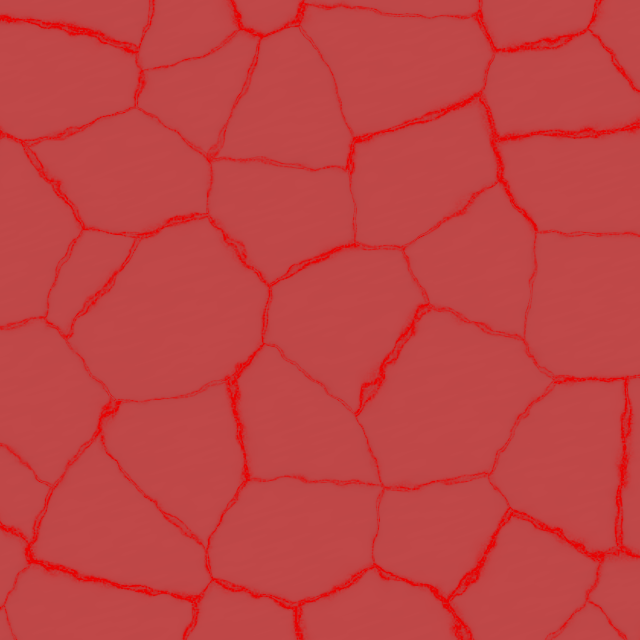
Write a Shadertoy shader that draws this texture.

```glsl
// Matte red ground split into uneven cells by a web of frayed bright red veins.
#define CELLS 5.2          // cell sites across the canvas
#define SIZE_SPREAD 0.36   // how unequal the cells are
#define BEND 0.018         // slow curving of the veins
#define WIGGLE 0.0035      // fine raggedness of the veins
#define THIN 0.0042        // half width of the faintest vein
#define THICK 0.0098       // half width of the strongest vein
#define GRAIN 420.0        // speckles across the canvas
#define RIPPLE 1400.0      // fine lines running along a vein
#define GROUND vec3(0.75, 0.28, 0.28)
#define VEIN vec3(0.90, 0.01, 0.01)

float hash(vec2 p) {
    vec3 q = fract(p.xyx * vec3(0.1031, 0.1030, 0.0973));
    q += dot(q, q.yzx + 33.33);
    return fract((q.x + q.y) * q.z);
}

// Smoothly blended random lattice
float speckle(vec2 p) {
    vec2 i = floor(p), f = fract(p);
    f = f * f * (3.0 - 2.0 * f);
    return mix(mix(hash(i), hash(i + vec2(1, 0)), f.x),
               mix(hash(i + vec2(0, 1)), hash(i + vec2(1, 1)), f.x), f.y);
}

// Layered, turned sines
vec2 waves(vec2 p) {
    vec2 sum = vec2(0.0);
    float amp = 0.5;
    for (int i = 0; i < 3; i++) {
        p = 1.9 * mat2(0.8, 0.6, -0.6, 0.8) * p + 1.7;
        sum += amp * sin(p.yx + 0.8 * sin(0.63 * p));
        amp *= 0.5;
    }
    return sum;
}

vec2 site(vec2 id) {
    return id + vec2(hash(id + 71.0), hash(id + 137.0));
}

// Squared distance to a site, less the weight of its cell
float power(vec2 p, vec2 id) {
    vec2 d = site(id) - p;
    return dot(d, d) - SIZE_SPREAD * hash(id + 211.0);
}

// Redness of one vein at signed distance s from its centre line
float vein(float s, float strength, vec2 uv, float grain) {
    vec2 drift = waves(uv * 24.0);
    float width = mix(THIN, THICK, strength) * (1.0 + 0.45 * drift.x);
    float u = s / width;
    float body = 1.0 - smoothstep(0.35, 1.35, abs(u));
    float halo = exp(-0.45 * u * u);

    // Two strands that wander apart and cross
    vec2 offset = 0.75 * waves(uv * 31.0 + 5.0);
    vec2 gap = (u - offset - vec2(0.25, -0.25)) / 0.3;
    vec2 strands = exp(-gap * gap);
    float thread = max(strands.x, 0.8 * strands.y);

    float ripple = 0.8 + 0.2 * sin(s * RIPPLE + 4.0 * drift.y);
    float frayed = thread * ripple * mix(0.4, 1.5, grain);
    float force = mix(0.45, 1.1, strength);
    return force * (0.08 * halo + body * (0.3 * grain + 1.05 * frayed));
}

void mainImage(out vec4 fragColor, in vec2 fragCoord) {
    vec2 uv = fragCoord / iResolution.y;
    vec2 p = uv + BEND * waves(uv * 9.0) + WIGGLE * waves(uv * 70.0);
    p = p * CELLS + 20.0;
    vec2 base = floor(p);

    // Owning cell
    vec2 own = base;
    float nearest = 1e3;
    for (int y = -2; y <= 2; y++)
    for (int x = -2; x <= 2; x++) {
        vec2 id = base + vec2(x, y);
        float d = power(p, id);
        if (d < nearest) { nearest = d; own = id; }
    }

    // Strongest vein among the borders with the neighbours
    float grain = speckle(uv * GRAIN);
    float red = 0.0, haze = 0.0;
    for (int y = -2; y <= 2; y++)
    for (int x = -2; x <= 2; x++) {
        vec2 id = base + vec2(x, y);
        if (id == own) continue;
        float span = length(site(id) - site(own));
        float border = (power(p, id) - nearest) / (2.0 * span * CELLS);
        if (border > 0.04) continue;
        float side = hash(id) > hash(own) ? 1.0 : -1.0;
        float strength = hash(id + own + 311.0);
        red = max(red, vein(side * border, strength, uv, grain));
        haze = max(haze, exp(-border / 0.008));
    }

    // Faint slanting streaks on the ground
    float streak = speckle(mat2(0.95, -0.3, 0.3, 0.95) * uv * vec2(30.0, 160.0));
    vec3 color = GROUND * (1.0 + 0.014 * (streak - 0.5) - 0.03 * haze);
    fragColor = vec4(mix(color, VEIN, clamp(red, 0.0, 1.0)), 1.0);
}
```
